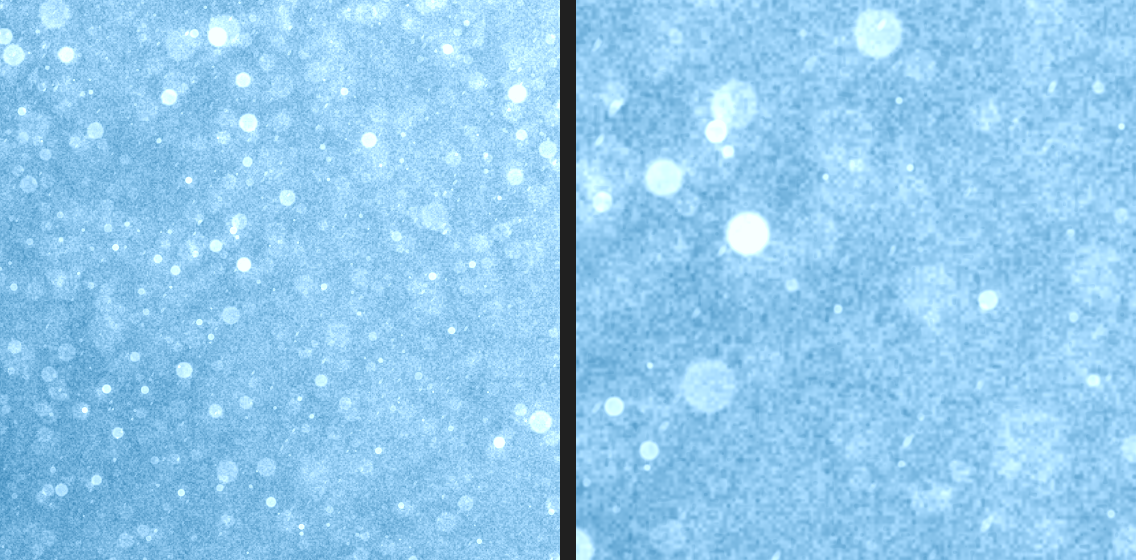
Left: the whole. Right: its middle third, enlarged.
A three.js fragment shader for this texture:

```glsl
// Soft out-of-focus snow drifting over a pale blue, grainy sky.
// Jittered cells scatter layers of translucent discs and slanted flecks;
// all light is summed into one tone, which is then turned into blue.

varying vec2 vUv;

const vec3 DEEP_BLUE = vec3(0.32, 0.60, 0.78);
const vec3 TONE_RISE = vec3(0.54, 0.42, 0.36);
const vec2 FLECK_AXIS = vec2(0.55, 0.835);

// Two random values from 0 to 1 for a cell and a seed.
vec2 hash2(vec2 cell, float seed) {
  vec3 q = fract(vec3(cell.xyx + seed * 17.3) * vec3(0.1031, 0.1030, 0.0973));
  q += dot(q, q.yzx + 33.33);
  return fract((q.xx + q.yz) * q.zy);
}

// Smooth value noise, centred on zero.
float valueNoise(vec2 p, float seed) {
  vec2 cell = floor(p);
  vec2 f = fract(p);
  f = f * f * (3.0 - 2.0 * f);
  float low = mix(hash2(cell, seed).x, hash2(cell + vec2(1.0, 0.0), seed).x, f.x);
  float high = mix(hash2(cell + vec2(0.0, 1.0), seed).x, hash2(cell + 1.0, seed).x, f.x);
  return mix(low, high, f.y) - 0.5;
}

// A flat disc with a blurred edge and a slightly brighter rim.
float softDisc(float dist, float radius, float blur) {
  float body = 1.0 - smoothstep(radius - blur, radius + blur, dist);
  float rim = smoothstep(0.45, 0.85, dist / radius);
  return body * (0.9 + 0.14 * rim);
}

// Scattered discs, one chance per cell; stretch draws them out along the fleck axis.
float discLayer(vec2 p, float cells, float density, vec2 radii, float softness,
                float stretch, float seed) {
  float light = 0.0;
  vec2 home = floor(p * cells);
  for (int j = -1; j <= 1; j++) {
    for (int i = -1; i <= 1; i++) {
      vec2 cell = home + vec2(float(i), float(j));
      vec2 centre = (cell + hash2(cell, seed)) / cells;
      vec2 chance = hash2(cell, seed + 1.0);
      vec2 look = hash2(cell, seed + 2.0);
      float radius = mix(radii.x, radii.y, look.x * look.x) * mix(0.75, 1.15, centre.y);
      vec2 offset = p - centre;
      float along = dot(offset, FLECK_AXIS) / stretch;
      float across = dot(offset, vec2(FLECK_AXIS.y, -FLECK_AXIS.x));
      float blur = max(radius * softness, 0.0011);
      float disc = softDisc(length(vec2(along, across)), radius, blur);
      light += step(chance.x, density) * mix(0.25, 1.0, look.y * look.y) * disc;
    }
  }
  return light;
}

// Light falls off towards the lower left, with soft mottling.
float skyTone(vec2 p) {
  float slope = 0.13 + 0.36 * p.x + 0.24 * p.y - 0.10 * p.x * p.y;
  float mottle = 0.13 * valueNoise(p * 7.0, 3.0) + 0.13 * valueNoise(p * 20.0, 4.0)
               + 0.10 * valueNoise(p * 55.0, 5.0);
  return slope + mottle;
}

// Fine film grain with a few darker specks.
float filmGrain(vec2 p) {
  float fine = 0.34 * valueNoise(p * 410.0, 6.0) + 0.18 * valueNoise(p * 220.0, 7.0);
  float specks = smoothstep(0.2, 0.45, valueNoise(p * 290.0, 8.0));
  return fine - 0.13 * specks + 0.015;
}

void main() {
  vec2 p = vUv;

  // Faint overlapping haze of far-off flakes
  float haze = 0.17 * discLayer(p, 15.0, 0.75, vec2(0.014, 0.034), 0.35, 1.0, 11.0)
             + 0.25 * discLayer(p, 26.0, 0.60, vec2(0.007, 0.019), 0.24, 1.0, 21.0);

  // Clear large discs, bright small discs and their glow
  float flakes = 0.58 * discLayer(p, 11.0, 0.40, vec2(0.013, 0.027), 0.16, 1.0, 31.0)
               + 0.74 * discLayer(p, 17.0, 0.32, vec2(0.006, 0.015), 0.22, 1.0, 41.0)
               + 0.14 * discLayer(p, 17.0, 0.32, vec2(0.013, 0.026), 0.60, 1.0, 41.0);

  // Tiny points and slanted flecks
  float flecks = 0.62 * discLayer(p, 38.0, 0.26, vec2(0.0018, 0.0048), 0.45, 1.0, 51.0)
               + 0.44 * discLayer(p, 44.0, 0.32, vec2(0.0014, 0.0028), 0.55, 2.1, 61.0);

  float light = flakes + flecks;
  float grain = filmGrain(p) * (1.0 - 0.65 * smoothstep(0.1, 0.6, light));
  float tone = clamp(skyTone(p) + haze + light + grain, -0.1, 1.2);
  gl_FragColor = vec4(min(DEEP_BLUE + tone * TONE_RISE, 1.0), 1.0);
}
```
